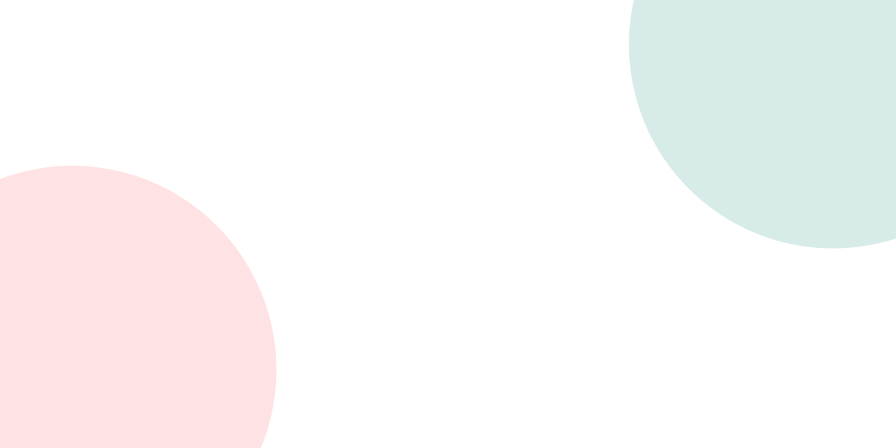
A WebGL 1 fragment shader for this background:

```glsl
precision highp float;
// Two soft pastel discs on a white ground: pink at the lower left and
// mint at the upper right, both running off the canvas.
// Each disc is a circle distance function with an antialiased edge.

uniform vec2 u_resolution;

// Lengths are in units of the canvas height
const float DISC_RADIUS = 0.4555;
const vec2 PINK_CENTER = vec2(0.1615, 0.1745);
const vec2 MINT_CENTER = vec2(1.8594, 0.9010);

const vec3 WHITE = vec3(1.0);
const vec3 PINK = vec3(1.0, 0.892, 0.896);
const vec3 MINT = vec3(0.843, 0.925, 0.910);

// Coverage of a disc, blended over one pixel at its rim
float discCoverage(vec2 point, vec2 center, float pixel) {
  float signedDistance = length(point - center) - DISC_RADIUS;
  return clamp(0.5 - signedDistance / pixel, 0.0, 1.0);
}

void main() {
  float pixel = 1.0 / u_resolution.y;
  vec2 point = gl_FragCoord.xy * pixel;

  vec3 color = WHITE;
  color = mix(color, PINK, discCoverage(point, PINK_CENTER, pixel));
  color = mix(color, MINT, discCoverage(point, MINT_CENTER, pixel));
  gl_FragColor = vec4(color, 1.0);
}
```
